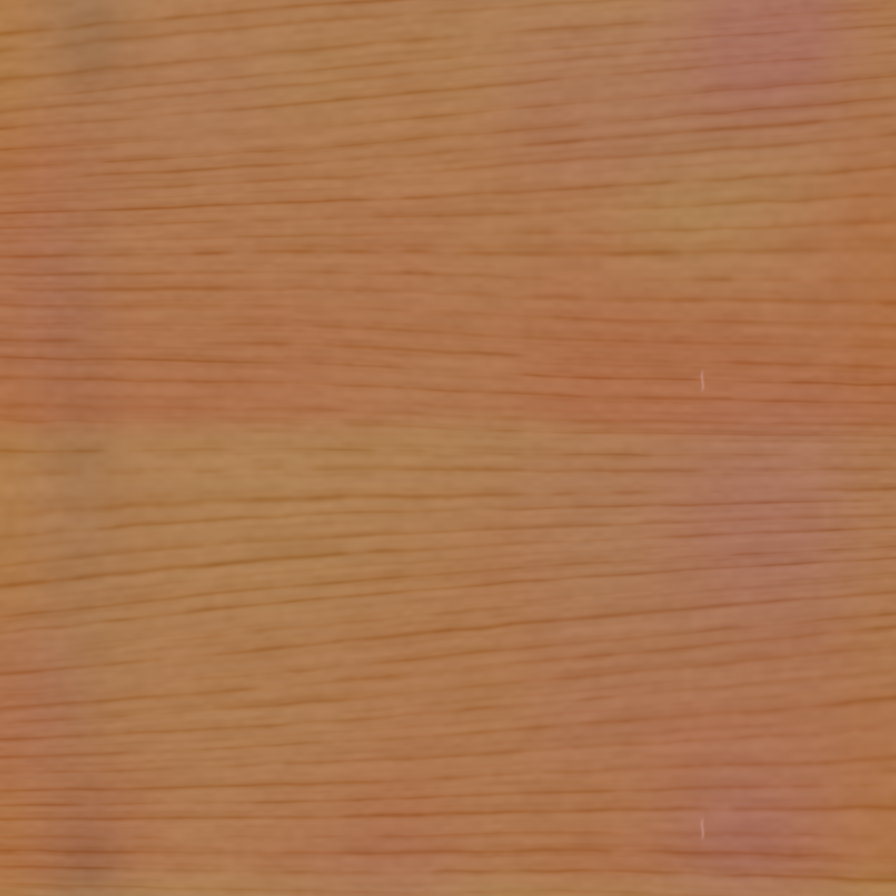
Write a WebGL 2 fragment shader that draws this texture.

```glsl
#version 300 es
precision highp float;

uniform vec2 u_resolution;
out vec4 fragColor;

#define LINE_COUNT 45.0
#define LINE_WIDTH 0.0021
#define LINE_DEPTH 0.85
#define FINE_COUNT 88.0
#define FINE_DEPTH 0.30
#define FIBRE_DEPTH 0.034
#define YELLOW_WOOD vec3(0.688, 0.508, 0.338)
#define RED_WOOD vec3(0.688, 0.452, 0.312)
#define MAUVE_WOOD vec3(0.660, 0.435, 0.390)
#define LINE_SHADE vec3(0.066, 0.094, 0.120)

float hash(vec2 p) {
    vec3 q = fract(vec3(p.xyx) * 0.1031);
    q += dot(q, q.yzx + 33.33);
    return fract((q.x + q.y) * q.z);
}

float noise(vec2 p) {
    vec2 cell = floor(p);
    vec2 f = fract(p);
    f = f * f * (3.0 - 2.0 * f);
    float low = mix(hash(cell), hash(cell + vec2(1.0, 0.0)), f.x);
    float high = mix(hash(cell + vec2(0.0, 1.0)), hash(cell + 1.0), f.x);
    return mix(low, high, f.y);
}

// Soft elliptical spot
float spot(vec2 p, vec2 centre, vec2 radius) {
    vec2 d = (p - centre) / radius;
    return exp(-dot(d, d));
}

// Height along the tilted, slightly wavy growth rings
float ringHeight(vec2 p) {
    float slope = 0.03 + 0.06 * cos(6.28318 * (p.y - 0.28) / 0.63);
    float wave = 0.010 * noise(p * vec2(3.0, 6.0) + 11.0);
    float ripple = 0.0022 * noise(p * vec2(26.0, 40.0) + 37.0);
    return p.y - slope * (p.x - 0.5) + wave + ripple;
}

// Broken dark lines, one jittered line per row
float grainLines(float x, float height, float count, float width, float seed) {
    float row = floor(height * count);
    float shade = 0.0;
    for (float i = -1.0; i <= 1.0; i++) {
        float id = row + i + seed;
        float centre = (row + i + 0.5 + 0.4 * (hash(vec2(id, 3.7)) - 0.5)) / count;
        float d = height - centre;
        float w = width * mix(0.8, 1.25, hash(vec2(id, 8.1)));
        float core = exp(-d * d / (w * w));
        float haloWidth = w * (d > 0.0 ? 3.4 : 2.0);
        float halo = exp(-d * d / (haloWidth * haloWidth));
        float along = noise(vec2(x * 6.0, id)) * 0.5 + noise(vec2(x * 30.0, id + 91.0)) * 0.5;
        float strength = mix(0.5, 1.0, hash(vec2(id, 5.3))) * smoothstep(0.0, 0.8, along);
        shade += strength * (0.62 * core + 0.38 * halo);
    }
    return shade;
}

// Broad drift between yellow, red and mauve wood
vec3 woodTint(vec2 p) {
    float edge = p.y + 0.012 * noise(p * vec2(5.0, 3.0) + 71.0);
    float band = fract(edge * 2.0 - 0.01);
    float cloud = noise(p * vec2(4.0, 5.0) + 5.0) * 0.6 + noise(p * vec2(9.0, 11.0) + 23.0) * 0.4;
    float red = (1.0 - smoothstep(0.1, 0.95, band)) * smoothstep(0.0, 0.09, band);
    red = red * mix(0.65, 0.9, smoothstep(0.45, 0.55, p.y)) + 0.85 * (cloud - 0.42);
    red += 0.7 * spot(p, vec2(0.03, 0.82), vec2(0.10, 0.09));
    red += 0.4 * spot(p, vec2(0.96, 0.80), vec2(0.07, 0.09));
    red -= 0.6 * spot(p, vec2(0.77, 0.75), vec2(0.09, 0.09));
    vec3 tint = mix(YELLOW_WOOD, RED_WOOD, clamp(red, -0.1, 1.1));

    float mauve = 0.75 * spot(p, vec2(0.86, 0.95), vec2(0.09, 0.10));
    mauve += 0.7 * spot(p, vec2(0.83, 0.07), vec2(0.09, 0.08));
    mauve += 0.35 * spot(p, vec2(0.85, 0.40), vec2(0.10, 0.12));
    mauve += 0.32 * smoothstep(0.4, 0.9, noise(p * 4.5 + 61.0));
    tint = mix(tint, MAUVE_WOOD, min(mauve, 0.75));

    // Yellower right and left rims, darker smudges on the left
    float rim = smoothstep(0.90, 1.0, p.x) + 1.0 - smoothstep(0.0, 0.06, p.x);
    tint -= rim * vec3(0.0, 0.004, 0.024);
    float dusk = spot(p, vec2(0.10, 0.98), vec2(0.045, 0.10)) + spot(p, vec2(0.10, 0.03), vec2(0.045, 0.08));
    dusk += 0.5 * spot(p, vec2(0.09, 0.45), vec2(0.04, 0.30));
    return tint - dusk * vec3(0.055, 0.032, 0.008);
}

void main() {
    vec2 p = gl_FragCoord.xy / u_resolution;
    float pixel = 1.0 / u_resolution.y;
    float height = ringHeight(p);
    vec3 color = woodTint(p);

    // Growth rings, strong and faint
    float width = max(LINE_WIDTH, 0.8 * pixel);
    float shade = LINE_DEPTH * grainLines(p.x, height, LINE_COUNT, width, 100.0);
    shade += FINE_DEPTH * grainLines(p.x, height, FINE_COUNT, width, 400.0);
    color -= LINE_SHADE * min(shade, 1.2);

    // Stretched fibres and a faint mottle
    float fibre = noise(vec2(p.x * 20.0, height * 160.0)) - 0.5;
    float mottle = noise(vec2(p.x * 90.0, height * 170.0) + 17.0) - 0.5;
    color += FIBRE_DEPTH * (0.7 * fibre + 0.6 * mottle);

    // Small pale nicks, repeated up the board
    vec2 nick = vec2(p.x - 0.784, mod(p.y, 0.5) - 0.075);
    nick.x += 0.0006 * sin(nick.y * 300.0);
    float mark = exp(-pow(nick.x / max(0.0018, pixel), 2.0)) * (1.0 - smoothstep(0.006, 0.015, abs(nick.y)));
    color = mix(color, vec3(0.80, 0.58, 0.53), 0.6 * mark);

    fragColor = vec4(color, 1.0);
}
```
